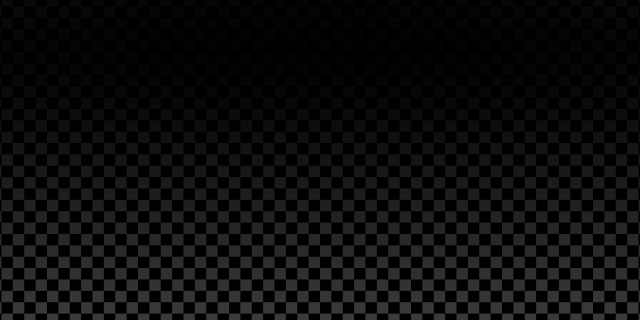
A WebGL 2 fragment shader for this pattern:

```glsl
#version 300 es
precision highp float;
// Dark checkerboard centred on the canvas, its grey squares fading upward.
// Two triangle waves give smooth-edged parity; a soft ramp sets the grey,
// with a faint lift toward the sides and the top edge.

uniform vec2 u_resolution;
out vec4 fragColor;

// Signed distance to the nearest cell edge, alternating sign per cell.
vec2 cellEdge(vec2 p) {
    return abs(mod(p + 0.5, 2.0) - 1.0) - 0.5;
}

// 1 on cells with even index sum, 0 on the others.
float checker(vec2 p, float pixel) {
    vec2 side = clamp(2.0 * cellEdge(p) / pixel, -1.0, 1.0);
    return 0.5 + 0.5 * side.x * side.y;
}

// Grey level of the lit squares.
float squareLight(vec2 uv) {
    float depth = 0.76 - uv.y;
    float ramp = 0.15 * (depth + sqrt(depth * depth + 0.01));
    float across = 2.0 * uv.x - 1.0;
    float sides = 0.022 * across * across * uv.y;
    float top = 0.014 * smoothstep(0.84, 1.0, uv.y);
    return ramp + sides + top;
}

void main() {
    vec2 uv = gl_FragCoord.xy / u_resolution;
    float cellsPerHeight = 28.13;

    // Grid: a vertical edge and the middle of a row meet at the centre.
    vec2 centred = (gl_FragCoord.xy - 0.5 * u_resolution) / u_resolution.y;
    vec2 grid = centred * cellsPerHeight + vec2(0.0, 0.5);

    float lit = checker(grid, cellsPerHeight / u_resolution.y);
    fragColor = vec4(vec3(lit * squareLight(uv)), 1.0);
}
```
